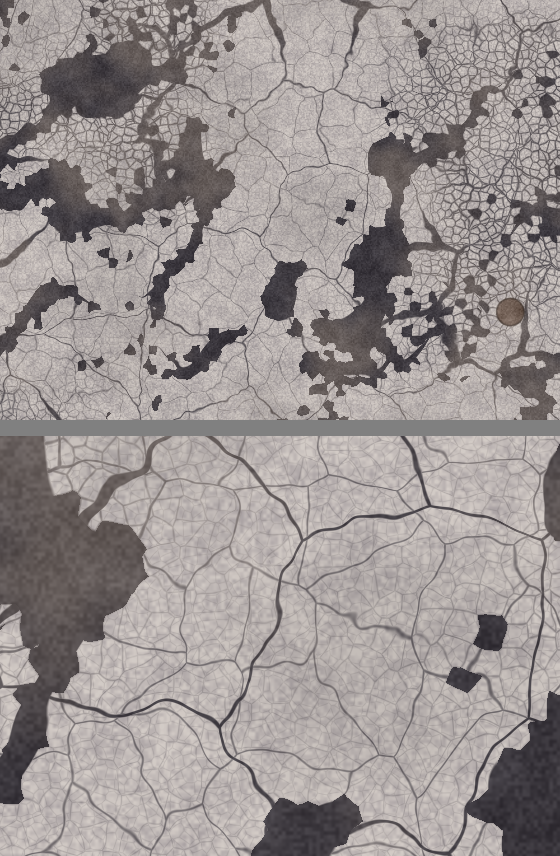
Top, the full canvas; bottom, a detail of the centre.
This texture is drawn by a WebGL 2 fragment shader. Its source:

```glsl
#version 300 es
precision highp float;
// Weathered pale paint, crazed and flaking off dark asphalt, with one rusty disc.
// Nested Voronoi borders form the cracks; stretched noise contours form bare
// bands, and whole small cells drop out along them to give ragged edges.
uniform vec2 u_resolution;
out vec4 fragColor;

vec2 hash22(vec2 p) {
  vec3 a = fract(p.xyx * vec3(0.1031, 0.1030, 0.0973));
  a += dot(a, a.yzx + 33.33);
  return fract((a.xx + a.yz) * a.zy);
}

float noise(vec2 p) {
  vec2 i = floor(p), f = fract(p);
  f = f * f * (3.0 - 2.0 * f);
  return mix(mix(hash22(i).x, hash22(i + vec2(1, 0)).x, f.x),
             mix(hash22(i + vec2(0, 1)).x, hash22(i + 1.0).x, f.x), f.y);
}

float fbm(vec2 p) {
  float sum = 0.0, amp = 0.533;
  for (int i = 0; i < 4; i++) {
    sum += amp * noise(p);
    p = mat2(1.6, 1.2, -1.2, 1.6) * p + 7.3;
    amp *= 0.5;
  }
  return sum;
}

// Returns distance to the nearest cell border and the cell centre, in canvas units.
vec3 voronoi(vec2 p, float scale) {
  p = p * scale + 40.0;
  vec2 base = floor(p), cell = base, toCentre = vec2(0);
  float nearest = 9.0;
  for (int y = -1; y <= 1; y++)
    for (int x = -1; x <= 1; x++) {
      vec2 c = base + vec2(x, y);
      vec2 r = c + 0.08 + 0.84 * hash22(c) - p;
      if (dot(r, r) < nearest) { nearest = dot(r, r); toCentre = r; cell = c; }
    }
  float border = 9.0;
  for (int y = -2; y <= 2; y++)
    for (int x = -2; x <= 2; x++) {
      vec2 c = cell + vec2(x, y);
      vec2 r = c + 0.08 + 0.84 * hash22(c) - p;
      vec2 d = r - toCentre;
      if (dot(d, d) > 1e-5) border = min(border, dot(0.5 * (r + toCentre), normalize(d)));
    }
  return vec3(border, p + toCentre - 40.0) / scale;
}

// Positive inside the winding bare bands, which rise towards the right.
float bareBand(vec2 p) {
  vec2 q = mat2(0.87, -0.5, 0.5, 0.87) * p * vec2(1.0, 1.0);
  q = q * vec2(2.3, 4.2) + 0.5 * vec2(noise(p * 7.0), noise(p * 7.0 + 31.0));
  float width = 0.052 * smoothstep(0.28, 0.72, noise(p * 3.6 + 11.0));
  return width - abs(fbm(q + 3.7) - 0.5);
}

float crack(float dist, float halfWidth, float px) {
  return 1.0 - smoothstep(halfWidth - px, halfWidth + px, dist);
}

void main() {
  float px = 1.0 / u_resolution.y;
  vec2 p = gl_FragCoord.xy * px;
  vec2 bend = vec2(fbm(p * 7.0), fbm(p * 7.0 + 19.0)) - 0.5;
  vec2 jag = vec2(noise(p * 70.0), noise(p * 70.0 + 23.0)) - 0.5;
  vec2 surface = p + 0.09 * bend + 0.006 * jag;

  // Wear grows towards the lower right.
  float wear = fbm(p * 2.6 + 5.0) + 0.16 * (p.x - 0.67) - 0.14 * (p.y - 0.5);
  wear = smoothstep(0.33, 0.68, wear);

  // Four generations of cracks, from plates down to crazing.
  vec3 plate = voronoi(surface, 5.0);
  vec3 piece = voronoi(surface + 0.3, 14.0);
  vec3 chip = voronoi(p + 0.02 * bend + 0.005 * jag, 50.0);
  vec3 craze = voronoi(p + 0.004 * jag, 112.0);
  float opening = smoothstep(0.45, 0.85, noise(p * 5.0 + 2.0));
  float bare = 0.95 * crack(plate.x, 0.0014 + 0.009 * opening, px);
  bare = max(bare, mix(0.6, 0.95, wear) * crack(piece.x, 0.0008 + 0.002 * wear * noise(p * 9.0), px));
  bare = max(bare, mix(0.25, 0.95, wear) * crack(chip.x, 0.0004 + 0.0011 * wear, px));
  bare = max(bare, mix(0.16, 0.36, wear) * crack(craze.x, 0.0003, px));

  // Chips missing from the bands and scattered over worn ground.
  vec2 luck = hash22(floor(chip.yz * 4000.0 + 0.5));
  float loss = bareBand(chip.yz) + 0.035 * (luck.x - 0.5);
  float scatter = 0.3 * wear * smoothstep(0.42, 0.72, noise(chip.yz * 8.0 + 9.0));
  if (loss > 0.0 || luck.y < scatter) bare = 1.0;
  bare = max(bare, smoothstep(0.008, 0.014, bareBand(p)));

  // Chalky paint over patchy, brownish asphalt.
  float grain = noise(p * 330.0) - 0.5;
  float mottling = fbm(p * 38.0) - 0.5;
  vec3 paint = mix(vec3(0.67, 0.64, 0.645), vec3(0.825, 0.795, 0.775),
                   clamp(0.62 + 0.85 * grain + 0.9 * mottling, 0.0, 1.0));
  paint *= 1.0 - 0.07 * smoothstep(0.45, 0.7, fbm(p * 4.0 + 13.0));
  vec3 asphalt = mix(vec3(0.235, 0.22, 0.245), vec3(0.40, 0.365, 0.355),
                     smoothstep(0.34, 0.7, fbm(p * 5.0 + 27.0)));
  asphalt += 0.09 * grain + 0.12 * mottling;
  vec3 color = mix(paint, asphalt, bare);

  // Rusty disc with a darker rim.
  float disc = length(p - vec2(1.215, 0.257)) - 0.034;
  vec3 rust = vec3(0.44, 0.37, 0.33) + 0.25 * mottling + 0.1 * grain;
  rust *= 1.0 - 0.35 * smoothstep(-0.006, 0.0, disc);
  color = mix(color, rust, 1.0 - smoothstep(-px, px, disc));

  fragColor = vec4(color, 1.0);
}
```
